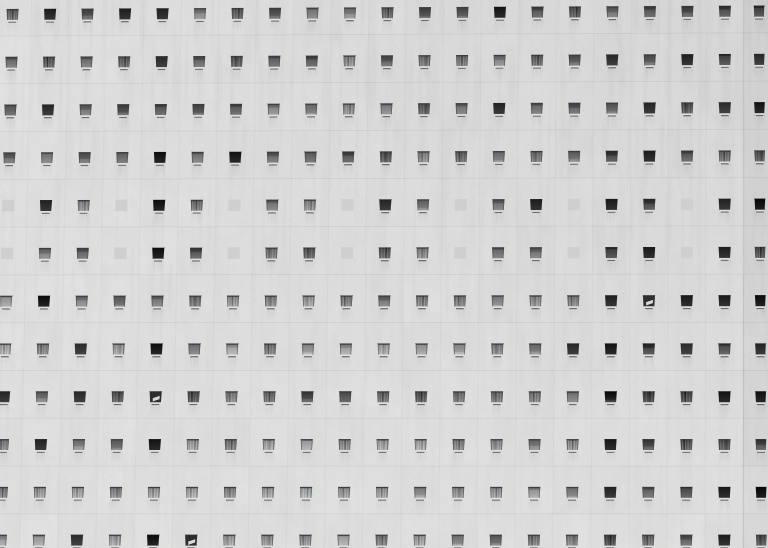
This pattern is drawn by a Shadertoy shader. Its source:

```glsl
#define WALL vec3(0.872, 0.872, 0.870)
#define GLASS_TINT vec3(0.985, 1.0, 1.01)
#define COLUMN_PITCH 0.0488
#define ROW_PITCH 0.0872
#define CELL_ASPECT 1.275
#define JOINT_BELOW 0.45
#define WINDOW_HALF vec2(0.152, 0.146)
#define LAST_COLUMN 19.5
#define STAIN 0.035
#define GRAIN 0.022

float hash(vec2 p) {
    vec3 a = fract(p.xyx * vec3(0.1031, 0.1030, 0.0973));
    a += dot(a, a.yzx + 33.33);
    return fract((a.x + a.y) * a.z);
}

float noise(vec2 p) {
    vec2 i = floor(p), f = fract(p);
    f = f * f * (3.0 - 2.0 * f);
    return mix(mix(hash(i), hash(i + vec2(1, 0)), f.x),
               mix(hash(i + vec2(0, 1)), hash(i + vec2(1, 1)), f.x), f.y);
}

float fbm(vec2 p) {
    float sum = 0.0, amp = 0.5;
    for (int i = 0; i < 4; i++) {
        sum += amp * noise(p);
        p = p * 2.03 + 17.0;
        amp *= 0.5;
    }
    return sum;
}

float box(vec2 p, vec2 h) {
    vec2 d = abs(p) - h;
    return length(max(d, 0.0)) + min(max(d.x, d.y), 0.0);
}

float cover(float d, float px) { return clamp(0.5 - d / px, 0.0, 1.0); }

// Column and row coordinates; windows sit on the integers, y runs down
vec2 facade(vec2 uv) {
    float start = 0.0167 - 0.016 * uv.y;
    float tilt = 0.0064 * uv.x * max(0.0, 1.0 - uv.y / 0.65);
    return vec2((uv.x - start) / (COLUMN_PITCH + 0.0008 * uv.y),
                (uv.y + tilt - 0.0264) / ROW_PITCH);
}

// Pane seen from outside, s spans -1..1
vec3 pane(vec2 s, vec2 id) {
    float shade = hash(id + 3.0);
    float right = step(15.5, id.x), left = step(id.x, 4.5);
    float lower = step(5.5, id.y) * (1.0 - right);
    float chance = 0.05 + 0.4 * right + 0.2 * left + 0.35 * step(abs(id.x - 4.0), 0.5);
    float dark = step(hash(id + 31.0), chance);

    float tone = mix(0.36, 0.56, shade) + 0.11 * lower - 0.08 * right;
    tone -= 0.15 * step(abs(id.y - 8.0), 0.5);
    tone += 0.08 * s.y;

    // Curtain folds, a gap between the halves, and a lowered blind
    float curtain = step(hash(id + 57.0), 0.35 + 0.4 * lower);
    float gap = (hash(id + 71.0) - 0.5) * 0.8;
    tone += curtain * (0.05 * cos(13.0 * s.x + 6.0 * shade)
          - 0.14 * smoothstep(0.25, 0.0, abs(s.x - gap)));
    float blind = hash(id + 83.0) * 1.6 - 0.8;
    tone -= (1.0 - curtain) * 0.09 * smoothstep(0.15, -0.15, s.y - blind);
    tone = mix(tone, mix(0.07, 0.22, shade) + 0.05 * s.y, dark);

    // Shadowed reveal along the head and jambs
    float reveal = max(smoothstep(-0.6, -0.9, s.y), 0.6 * smoothstep(0.72, 0.98, abs(s.x)));
    tone = mix(tone, min(tone, 0.24), reveal);

    // A few open sashes with a tilted pale flap
    float open = step(hash(id + 97.0), 0.025) * step(5.5, id.y);
    vec2 f = s - vec2(0.1, 0.35);
    f.y += 0.35 * f.x;
    float flap = smoothstep(0.12, -0.12, box(f, vec2(0.6, 0.3)));
    tone = mix(tone, mix(0.18, 0.86, flap), open);
    return tone * GLASS_TINT;
}

void mainImage(out vec4 fragColor, in vec2 fragCoord) {
    vec2 uv = fragCoord / iResolution.xy;
    uv.y = 1.0 - uv.y;
    vec2 g = facade(uv);
    vec2 id = vec2(floor(g.x + 0.5), floor(g.y + 1.0 - JOINT_BELOW));
    vec2 q = (g - id) * vec2(1.0, CELL_ASPECT);
    float px = 1.0 / (COLUMN_PITCH * iResolution.x);
    float corner = step(LAST_COLUMN, g.x);

    // Wall with soft shading, panel tones and weathering
    vec3 col = WALL + 0.012 * (hash(id + 11.0) - 0.5);
    col -= 0.035 * uv.x * (1.0 - uv.y) + 0.025 * corner;
    col += GRAIN * (fbm(g * vec2(3.0, 2.5)) - 0.5);
    col += 0.5 * GRAIN * (noise(g * 24.0) - 0.5);
    float streak = smoothstep(0.45, 0.85, noise(vec2(g.x * 9.0, g.y * 0.7)));
    col -= 0.5 * STAIN * streak * (1.0 - 0.6 * uv.y);

    // Panel joints and the building corner
    float jointX = 0.5 - abs(q.x);
    float jointY = min(g.y - id.y + 1.0 - JOINT_BELOW, JOINT_BELOW - g.y + id.y) * CELL_ASPECT;
    col -= 0.028 * cover(jointX - 0.012, px);
    col -= 0.05 * cover(jointY - 0.012, px);
    col -= 0.05 * cover(abs(g.x - LAST_COLUMN) - 0.02, px);

    // The last column is foreshortened
    q.x += corner * 0.09 * (1.0 - 0.7 * uv.y);
    vec2 size = WINDOW_HALF * vec2(1.0 - 0.12 * corner, 1.0);

    // Bricked-up openings in two rows
    bool blank = abs(id.y - 4.5) < 1.0 && mod(id.x, 3.0) < 0.5;
    if (blank) {
        col = mix(col, WALL - 0.06, cover(box(q, size * 1.05), px));
    } else {
        float drip = smoothstep(0.16, 0.2, q.y) * smoothstep(0.6, 0.2, q.y)
                   * smoothstep(0.2, 0.08, abs(q.x));
        col -= STAIN * drip * (0.4 + noise(vec2(g.x * 30.0, id.y)));

        // Pale sill over its shadow
        col = mix(col, vec3(0.42), cover(box(q - vec2(0.0, 0.205), vec2(0.1, 0.018)), px));
        col = mix(col, vec3(0.88), cover(box(q - vec2(0.0, 0.172), vec2(0.11, 0.018)), px));

        // Opening narrows slightly towards the sill
        vec2 w = vec2(q.x / (1.0 - 0.4 * q.y), q.y);
        col = mix(col, pane(w / size, id), cover(box(w, size), px));
    }
    fragColor = vec4(clamp(col, 0.0, 1.0), 1.0);
}
```
